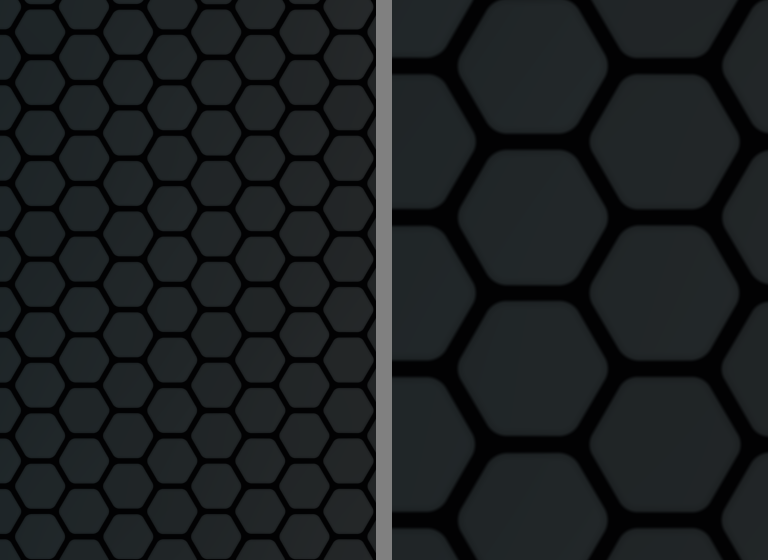
Left, the full canvas; right, a detail of the centre.
This pattern is drawn by a Shadertoy shader. Its source:

```glsl
// Dark honeycomb: flat-topped, round-cornered slate plates over near-black gaps.
// Two interleaved rectangular grids give the nearest cell; a rounded hexagon
// distance draws the plate, with slight per-cell tone and a soft diagonal sheen.

const vec2 GRID = vec2(1.73205, 1.0);   // period of one sub-grid, in row pitches

float hash(vec2 id) {
    return fract(sin(dot(id, vec2(127.1, 311.7))) * 4375.85);
}

// Signed distance to a flat-topped hexagon with the given apothem
float hexagon(vec2 p, float apothem) {
    const vec2 n = vec2(-0.86603, 0.5);
    p = abs(p);
    p -= 2.0 * min(dot(n, p), 0.0) * n;
    float halfSide = 0.57735 * apothem;
    p -= vec2(clamp(p.x, -halfSide, halfSide), apothem);
    return length(p) * sign(p.y);
}

float roundedHexagon(vec2 p, float apothem, float radius) {
    return hexagon(p, apothem - radius) - radius;
}

// Offset from the centre of the nearest cell
vec2 nearestCell(vec2 p) {
    vec2 a = p - GRID * round(p / GRID);
    vec2 b = p - GRID * (floor(p / GRID) + 0.5);
    return dot(a, a) < dot(b, b) ? a : b;
}

// Gentle layered sines for uneven edges and lighting
float waves(vec2 p) {
    return 0.6 * sin(p.x * 2.3 + 1.7 * sin(p.y * 1.1))
         + 0.4 * sin(p.y * 3.7 - p.x * 1.9);
}

void mainImage(out vec4 fragColor, in vec2 fragCoord) {
    vec2 uv = fragCoord / iResolution.y;

    // Measure in row pitches from one cell centre
    const float pitch = 0.0901;
    vec2 p = (uv - vec2(0.0716, 0.9427)) / (pitch * vec2(1.008, 1.0));
    vec2 local = nearestCell(p);
    vec2 id = round((p - local) * 2.0 / GRID);
    float tone = hash(id) - 0.5;

    // Plate shape, with a narrow soft rim
    float d = roundedHexagon(local, 0.446 + 0.003 * waves(p), 0.15 + 0.03 * tone);
    float soft = max(0.016, 0.8 / (iResolution.y * pitch));
    float plate = 1.0 - smoothstep(-soft, soft, d);

    // Slate surface: cooler on the left, greyer on the right
    float across = fragCoord.x / iResolution.x;
    vec3 slate = mix(vec3(0.118, 0.146, 0.156), vec3(0.139, 0.150, 0.155), across);
    float sheen = dot(local, vec2(0.06, -0.04)) * (0.6 + tone);
    slate *= 1.0 + sheen + 0.04 * tone + 0.015 * waves(p * 0.5);
    slate *= 1.0 - 0.12 * smoothstep(-0.06, 0.0, d);

    vec3 gap = vec3(0.006, 0.007, 0.012);
    fragColor = vec4(mix(gap, slate, plate), 1.0);
}
```
